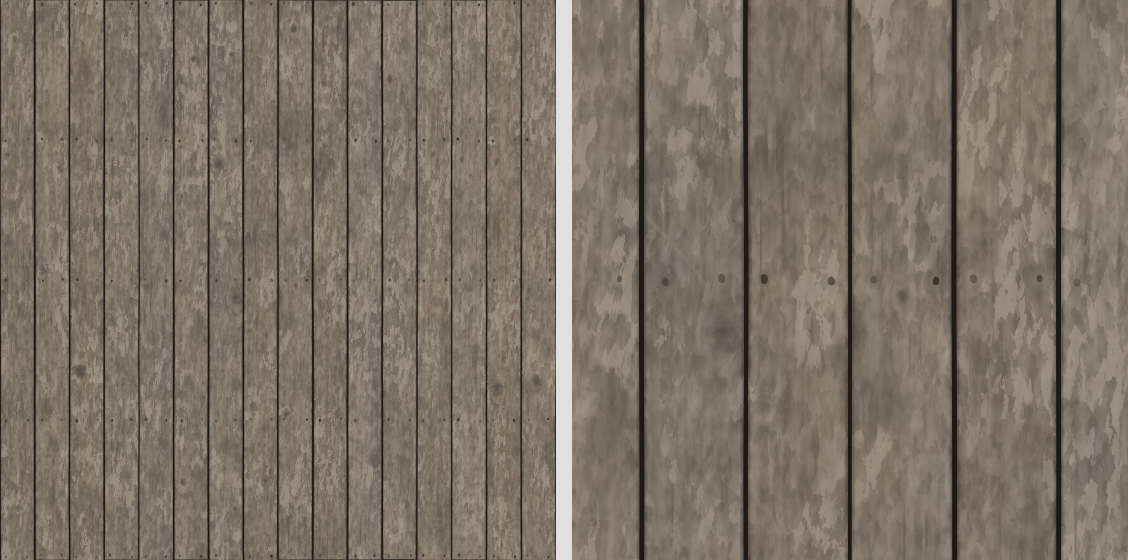
Left, the full canvas; right, a detail of the centre.
Give the GLSL for this texture, as a WebGL 1 fragment shader.

```glsl
precision highp float;
// Weathered deck of upright boards parted by hairline dark gaps, nailed in rows.
// Each board offsets its own layered value noise for grain, clouds and crisp
// worn flecks; knots, nails and scratches are placed by hashed cells and loops.

uniform vec2 u_resolution;

const float BOARDS = 16.0;        // boards across; one unit is a board width
const float NAIL_SPACING = 4.0;   // distance between nail rows
const float NAIL_RADIUS = 0.03;
const float GAP_HALF = 0.019;
const float KNOT_CELL = 3.2;      // height of the cell that may hold a knot
const float KNOT_CHANCE = 0.3;
const float BOARD_VARIATION = 0.035;
const int SCRATCHES = 14;
const vec3 WOOD = vec3(0.508, 0.465, 0.413);
const vec3 WARM_TINT = vec3(0.014, 0.001, -0.014);
const vec3 FLECK = vec3(0.66, 0.615, 0.555);
const vec3 STAIN = vec3(0.33, 0.30, 0.27);
const vec3 GAP = vec3(0.11, 0.10, 0.092);
const vec3 NAIL = vec3(0.20, 0.175, 0.155);

float hash(vec2 p) {
  return fract(sin(dot(p, vec2(127.1, 311.7))) * 43758.5453);
}

float noise(vec2 p) {
  vec2 i = floor(p), f = fract(p);
  f = f * f * (3.0 - 2.0 * f);
  return mix(mix(hash(i), hash(i + vec2(1.0, 0.0)), f.x),
             mix(hash(i + vec2(0.0, 1.0)), hash(i + vec2(1.0, 1.0)), f.x), f.y);
}

float fbm(vec2 p) {
  float sum = 0.0, amp = 0.533;
  for (int i = 0; i < 4; i++) {
    sum += amp * noise(p);
    p = p * 2.03 + vec2(17.3, 9.1);
    amp *= 0.5;
  }
  return sum;
}

// Knot in the local cell: x is signed sideways push, y is darkness.
vec2 knot(vec2 local, float board) {
  vec2 cell = vec2(board, floor(local.y / KNOT_CELL));
  float present = step(hash(cell + 3.7), KNOT_CHANCE);
  vec2 center = vec2(mix(0.2, 0.8, hash(cell + 8.1)),
                     (cell.y + mix(0.25, 0.75, hash(cell + 5.9))) * KNOT_CELL);
  float radius = mix(0.06, 0.15, hash(cell + 1.3));
  vec2 d = (local - center) / radius * vec2(1.0, 0.7);
  float r = length(d) + 1.3 * (fbm(local * 9.0 + board) - 0.5);
  return present * vec2(d.x * exp(-0.3 * dot(d, d)) * radius,
                        1.0 - smoothstep(0.1, 1.4, r));
}

// Faint pale strokes that cross the boards.
float scratches(vec2 p, float px) {
  float mark = 0.0;
  for (int i = 0; i < SCRATCHES; i++) {
    vec2 id = vec2(float(i), 41.0);
    vec2 d = p - BOARDS * vec2(hash(id), hash(id + 2.3));
    float angle = mix(-1.1, 1.1, hash(id + 6.1));
    vec2 along = vec2(cos(angle), sin(angle));
    float t = dot(d, along);
    float side = abs(dot(d, vec2(-along.y, along.x)) + 0.08 * t * t);
    mark = max(mark, (1.0 - smoothstep(0.01, 0.02 + px, side))
                     * (1.0 - smoothstep(0.3, 1.1, abs(t))));
  }
  return mark;
}

void main() {
  vec2 p = gl_FragCoord.xy / u_resolution * BOARDS;
  float px = BOARDS / u_resolution.x;
  float board = floor(p.x);
  vec2 local = vec2(fract(p.x), p.y);
  vec2 k = knot(local, board);
  vec2 q = local + vec2(board * 7.31 - k.x, hash(vec2(board, 2.0)) * 60.0);

  // Wood tone, grain and clouds
  float cloud = fbm(q * vec2(1.5, 0.8)) - 0.5;
  float grain = fbm(q * vec2(15.0, 1.6) + cloud) - 0.5;
  float speckle = fbm(q * vec2(14.0, 8.0) + 31.0) - 0.5;
  vec3 color = WOOD + BOARD_VARIATION * (hash(vec2(board, 9.0)) - 0.5);
  color += WARM_TINT * (hash(vec2(board, 4.0)) - 0.5 + 2.0 * cloud);
  color += 0.10 * cloud + 0.13 * grain + 0.13 * speckle;

  // Small crisp flecks gathered in worn zones, dark pits, stains and cracks
  float worn = smoothstep(0.36, 0.66, fbm(q * vec2(2.2, 0.9) + 73.0));
  float chips = fbm(q * vec2(12.0, 4.2) + 0.9 * speckle + 11.0) + 0.13 * (worn - 0.5);
  color = mix(color, FLECK, smoothstep(0.54, 0.61, chips) * (0.18 + 0.40 * worn));
  float pits = fbm(q * vec2(13.0, 5.0) + 0.9 * speckle + 97.0);
  color = mix(color, STAIN, 0.26 * smoothstep(0.56, 0.66, pits));
  float stain = smoothstep(0.60, 0.78, fbm(q * vec2(2.8, 1.7) + 51.0) + 0.2 * speckle);
  color = mix(color, STAIN, 0.36 * stain);
  float crack = smoothstep(0.78, 0.92, noise(q * vec2(19.0, 1.1) + 23.0));
  color = mix(color, STAIN, 0.40 * crack * smoothstep(0.45, 0.65, noise(q * 1.3)));
  color = mix(color, STAIN * 0.85, 0.60 * k.y);
  color = mix(color, FLECK, 0.25 * scratches(p, px) * (0.4 + worn));

  // Two small nails per row, some nearly worn away
  float row = floor(p.y / NAIL_SPACING + 0.5);
  float side = step(0.5, local.x);
  vec2 id = vec2(board * 2.0 + side, row);
  vec2 nailAt = vec2(mix(0.2, 0.8, side), clamp(row * NAIL_SPACING, 0.11, BOARDS - 0.11));
  nailAt += 0.07 * (vec2(hash(id), hash(id + 4.4)) - 0.5);
  float nailDist = length((local - nailAt) * vec2(1.0, 0.75)) + 0.03 * speckle;
  float rim = 1.0 - smoothstep(0.03, 0.09, nailDist);
  color = mix(color, mix(STAIN, FLECK, hash(id + 2.9)), 0.30 * rim);
  float head = 1.0 - smoothstep(NAIL_RADIUS - px * 0.5, NAIL_RADIUS + px * 0.5, nailDist);
  color = mix(color, NAIL, head * mix(0.3, 0.95, hash(id + 7.7)));

  // Hairline gaps between boards with a narrow shaded, chipped edge
  float gapId = floor(p.x + 0.5);
  float bend = 0.012 * (noise(vec2(gapId * 5.0, p.y * 0.5)) - 0.5);
  float gapDist = abs(p.x - gapId + bend);
  float halfWidth = GAP_HALF * mix(0.7, 1.3, hash(vec2(gapId, 6.0)));
  float shade = 1.0 - smoothstep(halfWidth, halfWidth + 0.04, gapDist + 0.03 * speckle);
  color *= 1.0 - 0.25 * shade;
  float endDist = min(p.y, BOARDS - p.y) + 0.02 * hash(vec2(board, 12.0));
  float open = min(gapDist - halfWidth, endDist - 0.02);
  color = mix(GAP, color, smoothstep(-px * 0.5, px * 0.5, open));
  gl_FragColor = vec4(color, 1.0);
}
```
